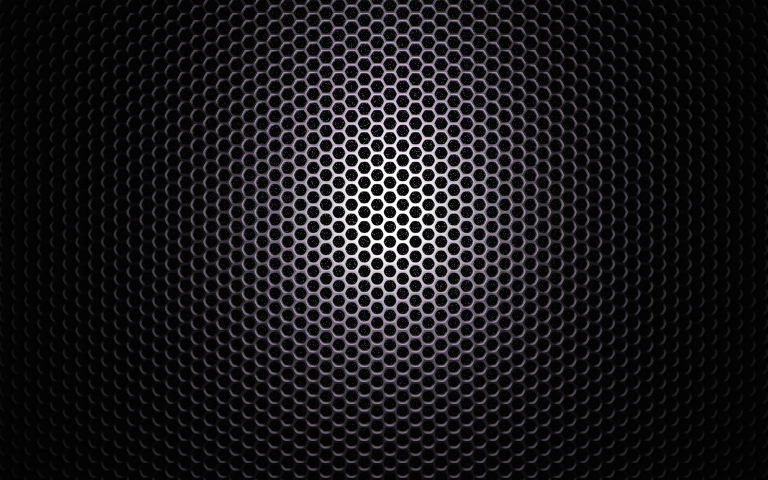
Write a Shadertoy shader that draws this pattern.

```glsl
const float PITCH = 0.0308;            // vertical distance between holes
const float HOLE_RADIUS = 0.405;       // in pitches
const float RIM_WIDTH = 0.075;         // in pitches
const vec2 GRID_ORIGIN = vec2(0.8125, 0.558);
const vec2 LIGHT_POS = vec2(0.81, 0.56);
const vec2 GLOW_ABOVE = vec2(0.185, 0.31);
const vec2 GLOW_BELOW = vec2(0.185, 0.215);
const vec2 RIM_SPREAD = vec2(0.38, 0.48);
const vec3 BACKING = vec3(0.022, 0.022, 0.026);
const vec3 STEEL = vec3(0.98, 0.98, 0.97);
const vec3 VIOLET_STEEL = vec3(0.94, 0.86, 0.98);

float hash(vec2 p) {
    vec3 q = fract(vec3(p.xyx) * 0.1031);
    q += dot(q, q.yzx + 33.33);
    return fract((q.x + q.y) * q.z);
}

float gaussian(vec2 p, vec2 spread) {
    vec2 q = p / spread;
    return exp(-0.5 * dot(q, q));
}

// Offset from the nearest hole centre, in pitches
vec2 hexCell(vec2 p) {
    vec2 period = vec2(sqrt(3.0), 1.0);
    vec2 a = mod(p + 0.5 * period, period) - 0.5 * period;
    vec2 b = mod(p, period) - 0.5 * period;
    return dot(a, a) < dot(b, b) ? a : b;
}

float hexRadius(vec2 p) {
    p = abs(p);
    return max(p.y, dot(p, vec2(0.866, 0.5)));
}

void mainImage(out vec4 fragColor, in vec2 fragCoord) {
    vec2 uv = fragCoord / iResolution.y;
    uv.x += 0.5 * (1.6 - iResolution.x / iResolution.y);
    float aa = 0.75 / (iResolution.y * PITCH);

    // Holes turn from round to hexagonal towards the top
    vec2 cell = hexCell((uv - GRID_ORIGIN) / PITCH);
    float upper = smoothstep(0.45, 0.95, uv.y);
    float radius = mix(length(cell), hexRadius(cell), 0.25 + 0.5 * upper);
    float edge = radius - HOLE_RADIUS - 0.015 * upper;
    float metal = smoothstep(-aa, aa, edge);

    // Light pool on the sheet
    vec2 fromLight = uv - LIGHT_POS;
    vec2 spread = fromLight.y > 0.0 ? GLOW_ABOVE : GLOW_BELOW;
    float glow = gaussian(fromLight, spread);
    float ambient = 0.075 * gaussian(fromLight, vec2(0.36, 0.5));
    vec3 steel = mix(STEEL, VIOLET_STEEL, smoothstep(0.02, 0.28, length(fromLight)));
    vec3 sheet = steel * (glow + ambient) + BACKING * 0.35;

    // Dark backing with sparse glinting grains
    float grain = hash(floor(uv * 480.0));
    float glint = pow(grain, 10.0) * (0.3 * glow + 0.06 * ambient / 0.075);
    vec3 color = mix(BACKING * (0.45 + glow) + glint, sheet, metal);

    // Far wall of each hole catches the light as a crescent
    float facing = dot(normalize(cell + 1e-5), normalize(fromLight + 1e-5));
    float crescent = smoothstep(0.35, 1.0, facing);
    float rim = 1.0 - smoothstep(RIM_WIDTH - aa, RIM_WIDTH + aa, abs(edge));
    float rimLight = 0.62 * gaussian(fromLight, RIM_SPREAD);
    rimLight *= smoothstep(0.06, 0.3, length(fromLight / vec2(1.0, 1.2)));
    color += steel * rim * crescent * rimLight * (1.0 - glow);

    // Soft shadow inside the opposite lip
    float shade = smoothstep(0.1, 0.9, -facing) * smoothstep(-0.14, 0.0, edge);
    color *= 1.0 - 0.55 * shade * (1.0 - glow);

    fragColor = vec4(clamp(color, 0.0, 1.0), 1.0);
}
```
